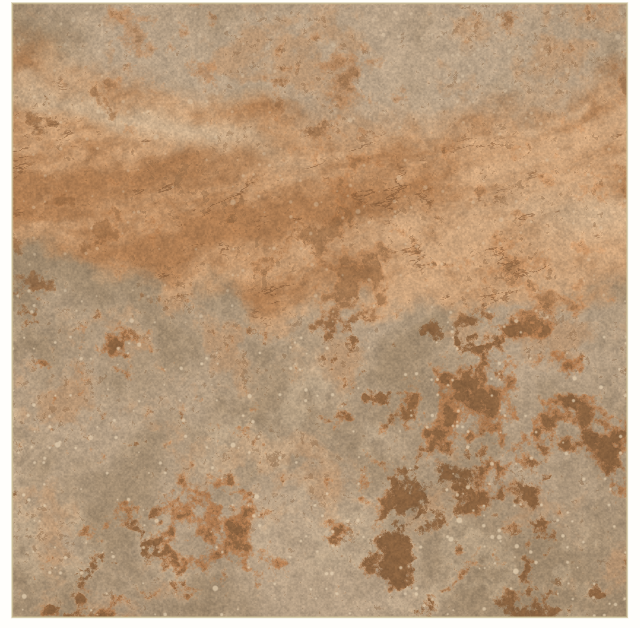
Give the GLSL for this texture, as a WebGL 1 fragment shader.

```glsl
precision highp float;
// Weathered sandstone tile on white: a warm ochre band between grey-beige zones.
// Warped fbm shapes the zones, ragged fbm thresholds make rust and brown stains,
// and fine value noise adds grain, pits and pale mineral flecks.
uniform vec2 u_resolution;

float hash(vec2 p) {
  vec3 q = fract(vec3(p.xyx) * 0.1031);
  q += dot(q, q.yzx + 33.33);
  return fract((q.x + q.y) * q.z);
}

float noise(vec2 p) {
  vec2 i = floor(p), f = fract(p);
  f = f * f * (3.0 - 2.0 * f);
  return mix(mix(hash(i), hash(i + vec2(1.0, 0.0)), f.x),
             mix(hash(i + vec2(0.0, 1.0)), hash(i + vec2(1.0, 1.0)), f.x), f.y);
}

// Six octaves, centred on zero, with slowly falling weight for crumbly edges
float fbm(vec2 p) {
  float sum = 0.0, weight = 0.5;
  for (int i = 0; i < 6; i++) {
    sum += weight * (noise(p) - 0.5);
    p = mat2(1.6, 1.2, -1.2, 1.6) * p + 17.3;
    weight *= 0.6;
  }
  return sum;
}

// Soft elliptical region where stains gather
float region(vec2 p, vec2 centre, vec2 radius) {
  vec2 d = (p - centre) / radius;
  return exp(-dot(d, d));
}

// Scattered round flecks, one candidate per cell
float flecks(vec2 p, float cells, float density) {
  vec2 q = p * cells, id = floor(q);
  vec2 centre = 0.35 + 0.3 * vec2(hash(id + 3.1), hash(id + 8.7));
  float radius = 0.12 + 0.22 * hash(id + 21.0);
  float soft = max(0.12, cells / u_resolution.y);
  float d = length(fract(q) - centre);
  return step(1.0 - density, hash(id + 55.0)) * (1.0 - smoothstep(radius - soft, radius + soft, d));
}

vec3 stone(vec2 p) {
  vec2 warp = vec2(fbm(p * 5.0 + 3.0), fbm(p * 5.0 + 41.0));
  float broad = fbm(p * 3.5 + warp * 0.6 + 9.0);
  float medium = fbm(p * 11.0 + warp + 60.0);
  float crumb = fbm(p * 38.0 + 80.0);
  float fine = fbm(p * 95.0 + 120.0);

  // Ochre band with uneven upper and lower borders
  float top = 0.80 + 0.10 * exp(-p.x * p.x * 14.0) + 0.04 * smoothstep(0.5, 1.0, p.x);
  float bottom = 0.57 - 0.055 * smoothstep(0.2, 0.6, p.x);
  float ragged = p.y + 0.13 * warp.y + 0.06 * medium + 0.04 * crumb;
  float band = smoothstep(bottom - 0.025, bottom + 0.03, ragged)
             * (1.0 - smoothstep(top - 0.035, top + 0.05, ragged));
  float lower = 1.0 - smoothstep(0.45, 0.56, ragged);

  // Grey stone with beige clouds, then the streaked ochre layer
  vec3 grey = mix(vec3(0.635, 0.545, 0.435), vec3(0.735, 0.645, 0.54),
                  smoothstep(-0.28, 0.28, broad + 0.6 * medium));
  grey = mix(grey, vec3(0.73, 0.57, 0.42), 0.65 * smoothstep(0.0, 0.24, medium + 0.35 * crumb));
  vec2 slant = mat2(0.97, -0.24, 0.24, 0.97) * p;
  float streak = fbm(slant * vec2(5.0, 19.0) + warp * 1.5 + 30.0);
  vec3 ochre = mix(vec3(0.69, 0.49, 0.32), vec3(0.82, 0.655, 0.495),
                   smoothstep(-0.3, 0.3, streak + 0.5 * broad + 0.25 * crumb));
  vec3 color = mix(grey, ochre, band * 0.95);

  // Pale sediment trailing down from the upper left
  float trail = p.y - 0.87 + 0.28 * p.x + 0.10 * warp.y;
  float pale = exp(-trail * trail * 1800.0) * (1.0 - smoothstep(0.35, 0.55, p.x));
  pale += 0.8 * region(p, vec2(0.92, 0.66), vec2(0.10, 0.035));
  pale += 0.6 * lower * smoothstep(0.10, 0.28, fbm(p * 8.0 + 200.0) + 0.4 * crumb);
  color = mix(color, vec3(0.80, 0.715, 0.60), 0.65 * clamp(pale, 0.0, 1.0));

  // Rust halos and dark brown stains, densest at the lower right
  float gather = region(p, vec2(0.68, 0.12), vec2(0.11, 0.09))
               + region(p, vec2(0.83, 0.21), vec2(0.12, 0.07))
               + region(p, vec2(0.95, 0.29), vec2(0.08, 0.05))
               + 0.8 * region(p, vec2(0.34, 0.11), vec2(0.07, 0.12))
               + 0.6 * region(p, vec2(0.75, 0.38), vec2(0.13, 0.07))
               + 0.5 * region(p, vec2(0.57, 0.57), vec2(0.05, 0.05));
  float stain = 0.7 * fbm(p * 13.0 + warp * 1.2 + 150.0) + 0.65 * crumb + 0.2 * fine + 0.24 * gather;
  float rust = smoothstep(0.13, 0.29, stain + 0.25 * fbm(p * 9.0 + 170.0));
  color = mix(color, vec3(0.68, 0.43, 0.24), rust * (0.35 + 0.35 * lower));
  float brown = smoothstep(0.19, 0.31, stain - 0.2 * broad);
  color = mix(color, vec3(0.49, 0.355, 0.23), brown * (0.45 + 0.35 * lower));

  // Broken hairline cracks along the bedding of the band
  float seam = abs(fbm(slant * vec2(7.0, 24.0) + 240.0));
  float crack = (1.0 - smoothstep(0.004, 0.025, seam)) * smoothstep(0.04, 0.18, medium + 0.5 * crumb);
  color = mix(color, vec3(0.50, 0.34, 0.21), 0.55 * crack * band);

  // Grain, pits and flecks
  float grain = noise(p * 290.0) + noise(p * 430.0 + 7.0) - 1.0;
  color *= 1.0 + 0.095 * grain + 0.16 * fine + 0.12 * crumb;
  float pits = smoothstep(0.20, 0.34, fine + 0.4 * medium);
  color = mix(color, vec3(0.50, 0.37, 0.25), 0.4 * pits);
  float specks = flecks(p, 120.0, 0.035) + flecks(p + 0.37, 75.0, 0.012);
  return mix(color, vec3(0.90, 0.82, 0.70), min(specks, 1.0) * (0.35 + 0.35 * lower));
}

void main() {
  vec2 uv = gl_FragCoord.xy / u_resolution;
  vec2 p = gl_FragCoord.xy / u_resolution.y;
  // Tile outline with a thin straw-coloured rim
  vec2 inset = min(uv - vec2(0.018, 0.016), vec2(0.981, 0.996) - uv);
  float edge = min(inset.x, inset.y);
  float px = 1.0 / u_resolution.y;
  vec3 color = mix(vec3(0.80, 0.75, 0.59), stone(p), smoothstep(0.0005, 0.0025 + px, edge));
  color = mix(vec3(1.0, 0.995, 0.985), color, smoothstep(-px, px, edge));
  gl_FragColor = vec4(color, 1.0);
}
```
